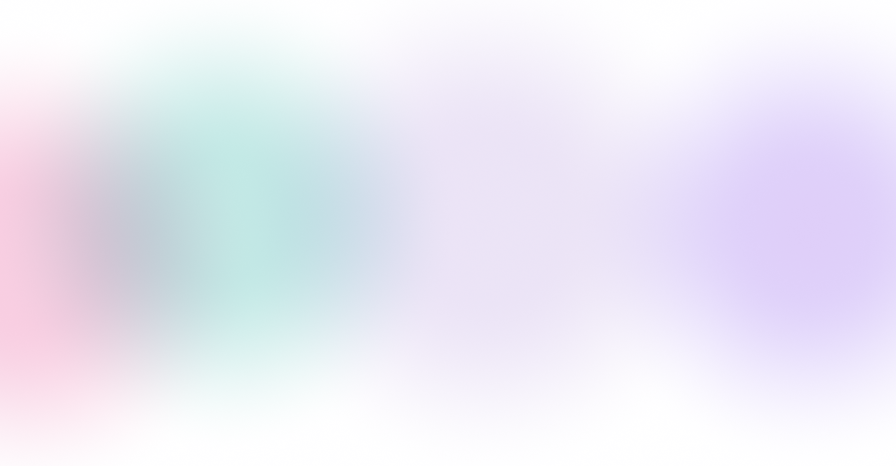
A Shadertoy shader for this background:

```glsl
const int GLOW_COUNT = 5;
const vec3 PAPER = vec3(0.998, 0.998, 1.0);

// Centre x, centre y, radius, softness, all in canvas heights
const vec4 GLOW_SHAPE[GLOW_COUNT] = vec4[](
    vec4(0.045, 0.440, 0.32, 0.20),
    vec4(0.480, 0.535, 0.31, 0.20),
    vec4(1.045, 0.530, 0.36, 0.20),
    vec4(1.735, 0.511, 0.32, 0.20),
    vec4(1.740, 0.511, 0.17, 0.17)
);

// Pink, teal, lavender, violet and the violet core
const vec3 GLOW_TINT[GLOW_COUNT] = vec3[](
    vec3(0.975, 0.810, 0.885),
    vec3(0.765, 0.915, 0.900),
    vec3(0.925, 0.895, 0.965),
    vec3(0.880, 0.835, 0.985),
    vec3(0.995, 0.972, 0.990)
);

// Coverage of a blurred disc
float softDisc(vec2 point, vec4 shape) {
    float dist = length(point - shape.xy);
    return 1.0 - smoothstep(shape.z - shape.w, shape.z + shape.w, dist);
}

// Fine grain that breaks up gradient banding
float grain(vec2 point) {
    return fract(sin(dot(point, vec2(12.99, 78.23))) * 43758.5) - 0.5;
}

void mainImage(out vec4 fragColor, in vec2 fragCoord) {
    vec2 point = fragCoord / iResolution.y;
    point.x *= 1.925 * iResolution.y / iResolution.x;

    // Overlapping glows tint the paper like translucent inks
    vec3 color = PAPER;
    for (int i = 0; i < GLOW_COUNT; i++) {
        color *= mix(vec3(1.0), GLOW_TINT[i], softDisc(point, GLOW_SHAPE[i]));
    }

    color += grain(point) / 255.0;
    fragColor = vec4(clamp(color, 0.0, 1.0), 1.0);
}
```
